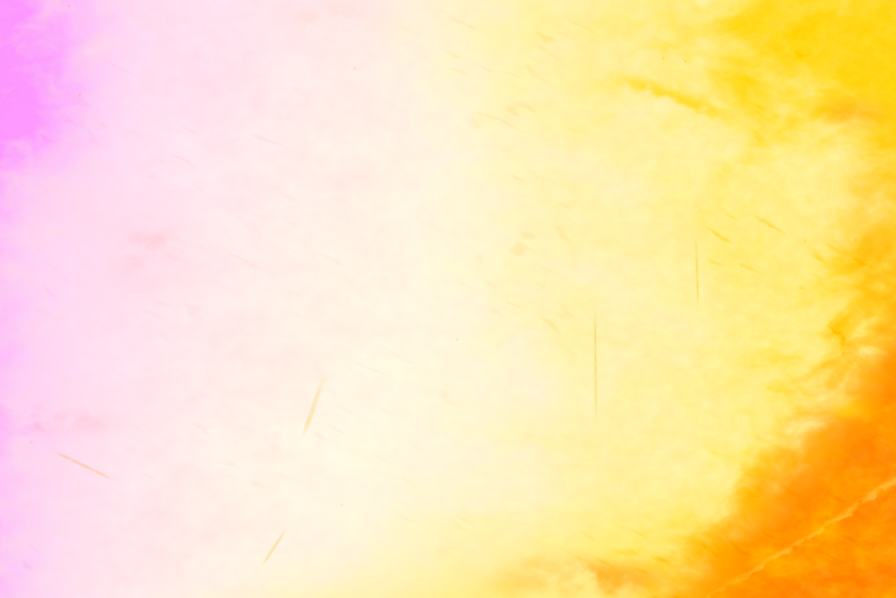
Give the GLSL for this background, as a WebGL 1 fragment shader.

```glsl
precision highp float;
// Weathered paper washed in violet, pink, cream, yellow and orange.
// Soft colour fields are layered over each other, their borders broken by
// warped gradient noise, then flecks, scratches, a crease and specks are added.
uniform vec2 u_resolution;

float hash(vec2 p) {
  vec3 q = fract(vec3(p.xyx) * 0.1031);
  q += dot(q, q.yzx + 33.33);
  return fract((q.x + q.y) * q.z);
}

float corner(vec2 cell, vec2 offset) {
  float angle = 6.2832 * hash(cell);
  return dot(vec2(cos(angle), sin(angle)), offset);
}

float gradientNoise(vec2 p) {
  vec2 i = floor(p), f = fract(p), e = vec2(1.0, 0.0);
  vec2 u = f * f * f * (f * (f * 6.0 - 15.0) + 10.0);
  return mix(mix(corner(i, f), corner(i + e.xy, f - e.xy), u.x),
             mix(corner(i + e.yx, f - e.yx), corner(i + 1.0, f - 1.0), u.x), u.y);
}

float fbm(vec2 p) {
  float sum = 0.0, amplitude = 0.6;
  for (int i = 0; i < 5; i++) {
    sum += amplitude * gradientNoise(p + 40.0);
    p = mat2(1.6, 1.2, -1.2, 1.6) * p + 3.7;
    amplitude *= 0.55;
  }
  return sum;
}

// Soft elliptical spot
float glow(vec2 p, vec2 center, vec2 radius) {
  vec2 q = (p - center) / radius;
  return exp(-dot(q, q));
}

// Line from a to b that tapers at its ends
float scratch(vec2 p, vec2 a, vec2 b, float width) {
  vec2 ab = b - a;
  float t = clamp(dot(p - a, ab) / dot(ab, ab), 0.0, 1.0);
  float line = 1.0 - smoothstep(0.0, width + 1.0 / u_resolution.y, length(p - a - t * ab));
  return line * smoothstep(0.0, 0.3, t) * (1.0 - smoothstep(0.7, 1.0, t));
}

void main() {
  vec2 p = gl_FragCoord.xy / u_resolution * vec2(1.5, 1.0);
  vec2 warped = p + 0.06 * vec2(fbm(p * 4.0), fbm(p * 4.0 + 7.3));
  float cloud = fbm(warped * vec2(4.0, 6.0));
  float fine = fbm(warped * vec2(13.0, 19.0) + 5.0);
  float grain = fbm(p * vec2(38.0, 48.0) + 11.0);
  float mottle = cloud + 0.6 * fine + 0.2 * grain;

  // Cream centre, with pink to the left and yellow to the right and below
  vec3 color = vec3(1.0, 0.97, 0.885);
  float pink = 1.0 - smoothstep(0.02, 0.72, p.x - 0.34 * (p.y - 0.4) + 0.1 * mottle);
  color = mix(color, vec3(1.0, 0.88, 0.945), pink);
  float yellow = p.x + 0.46 * exp(-p.y / 0.16) + 0.16 * p.y * p.y + 0.16 * mottle;
  color = mix(color, vec3(1.0, 0.935, 0.53), smoothstep(0.7, 1.38, yellow));

  // Violet stain at the upper left and along the left edge
  float violet = 0.72 * glow(p, vec2(-0.01, 0.82), vec2(0.13, 0.11))
               + 0.55 * glow(p, vec2(0.0, 0.99), vec2(0.15, 0.12))
               + 0.34 * exp(-p.x / 0.08);
  violet *= 1.0 + 0.8 * mottle + 0.7 * fine;
  color = mix(color, vec3(0.99, 0.56, 1.0), clamp(violet, 0.0, 0.9));

  // Gold at the upper right, down the right edge and around the orange corner
  float slope = p.x - 1.15 - 0.72 * p.y;
  float gold = 0.85 * glow(p, vec2(1.44, 0.93), vec2(0.28, 0.19))
             + 0.4 * smoothstep(1.36, 1.52, p.x)
             + 0.55 * smoothstep(-0.28, 0.04, slope)
             + 0.2 * glow(p, vec2(1.1, 0.9), vec2(0.25, 0.14));
  gold += (0.6 * mottle + 0.35 * fine) * smoothstep(0.8, 1.3, p.x);
  color = mix(color, vec3(1.0, 0.84, 0.08), smoothstep(0.1, 1.05, gold));
  float amber = 0.5 * glow(p, vec2(1.48, 0.63), vec2(0.07, 0.13))
              + 0.65 * glow(p, vec2(1.43, 0.81), vec2(0.05, 0.025));
  color = mix(color, vec3(1.0, 0.69, 0.08), clamp(amber * (1.0 + 1.5 * mottle), 0.0, 1.0));

  // Orange corner with a ragged diagonal border
  float orange = smoothstep(-0.1, 0.11, slope + 0.15 * mottle);
  float tongue = glow(p + 0.03 * vec2(fine, cloud), vec2(1.0, 0.035), vec2(0.13, 0.03));
  orange = max(orange, 0.85 * tongue * smoothstep(-0.25, 0.45, mottle + 0.1));
  orange *= 1.0 - 0.65 * glow(p + 0.02 * fine, vec2(1.42, 0.32), vec2(0.04, 0.02));
  vec3 orangeTone = vec3(1.0, 0.57 + 0.15 * mottle + 0.08 * fine, 0.0);
  color = mix(color, orangeTone, clamp(orange, 0.0, 1.0));

  // Mottled paper tint, strongest in the warm right side
  float warm = smoothstep(0.6, 1.4, p.x);
  color += mottle * mix(vec3(0.0, 0.02, 0.025), vec3(0.0, -0.03, -0.16), warm);
  color += (grain + 0.6 * fine) * mix(vec3(0.0, 0.016, 0.02), vec3(0.0, 0.05, 0.15), warm);

  // Thin slanted flecks gathered in worn patches
  vec2 slant = mat2(0.9, 0.44, -0.44, 0.9) * p + 0.01 * fine;
  float fleck = smoothstep(0.22, 0.5, gradientNoise(slant * vec2(18.0, 75.0) + 30.0));
  fleck *= smoothstep(0.0, 0.3, cloud + 0.3 * fine);
  color -= fleck * mix(vec3(0.0, 0.03, 0.03), vec3(0.0, 0.05, 0.2), warm);

  // Rosy bruises
  float blush = glow(p, vec2(0.11, 0.3), vec2(0.09, 0.025))
              + glow(p, vec2(0.26, 0.57), vec2(0.07, 0.06))
              + glow(p, vec2(0.56, 0.96), vec2(0.08, 0.04));
  color -= vec3(0.0, 0.06, 0.07) * blush * clamp(0.5 + 2.5 * fine + grain, 0.0, 1.5);

  // Scratches, a golden streak and the pale crease
  vec2 rough = p + 0.014 * vec2(fine, cloud + grain);
  float wear = smoothstep(-0.6, 0.2, grain);
  float marks = scratch(p, vec2(0.998, 0.28), vec2(0.996, 0.5), 0.002)
              + scratch(p, vec2(1.169, 0.48), vec2(1.165, 0.61), 0.002)
              + scratch(p, vec2(0.504, 0.26), vec2(0.546, 0.38), 0.005)
              + scratch(p, vec2(0.08, 0.25), vec2(0.2, 0.193), 0.003)
              + scratch(p, vec2(0.435, 0.048), vec2(0.483, 0.122), 0.003)
              + scratch(rough, vec2(1.26, 0.64), vec2(1.32, 0.605), 0.004)
              + scratch(rough, vec2(1.41, 0.4), vec2(1.415, 0.45), 0.006);
  color -= vec3(0.01, 0.07, 0.22) * marks * wear;
  float streak = scratch(rough, vec2(1.02, 0.875), vec2(1.24, 0.798), 0.018);
  color = mix(color, vec3(1.0, 0.85, 0.1), 0.8 * streak * wear);
  float crease = scratch(rough, vec2(1.1, -0.05), vec2(1.7, 0.32), 0.006);
  color = mix(color, vec3(1.0, 0.78, 0.3), 0.6 * crease * wear);

  // Sparse dust specks, one candidate per grid cell
  vec2 cell = floor(p * 24.0);
  float speck = 1.0 - smoothstep(0.02, 0.09, length(fract(p * 24.0) - 0.2 - 0.6 * hash(cell + 3.1)));
  color -= vec3(0.01, 0.05, 0.12) * speck * step(0.975, hash(cell + 15.0));
  gl_FragColor = vec4(clamp(color, 0.0, 1.0), 1.0);
}
```
